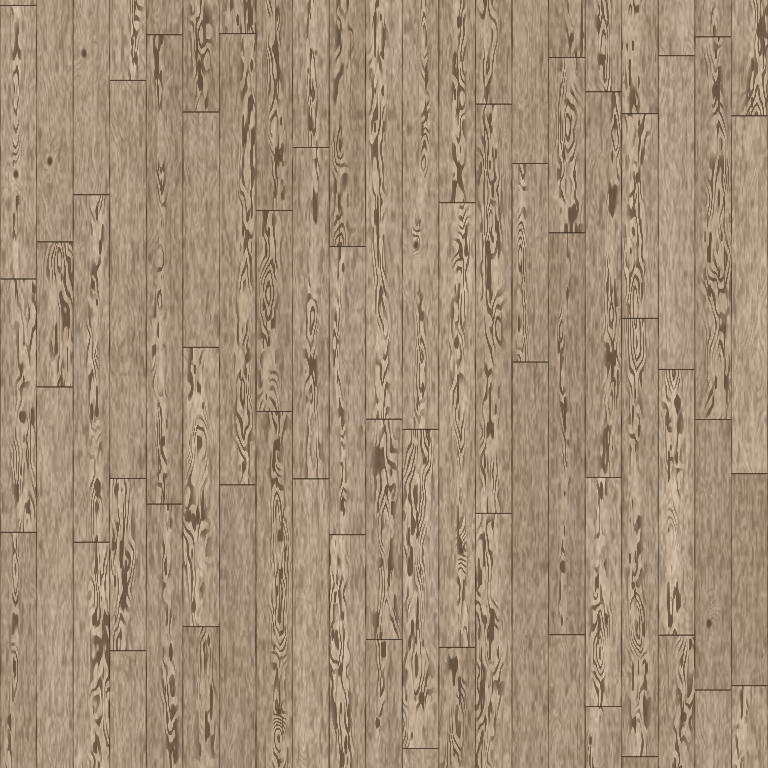
Reproduce this texture procedurally as a three.js fragment shader.

```glsl
#define COLUMNS 21.0
#define JOINTS 2.4
#define JITTER 0.6
#define SEAM 0.0013
#define RINGS 8.0
#define KNOTS 0.25
#define FIGURE 0.75
#define WOOD vec3(0.690, 0.608, 0.517)
#define PALE vec3(0.780, 0.690, 0.595)
#define GREY vec3(0.630, 0.560, 0.485)
#define INK vec3(0.290, 0.220, 0.155)

varying vec2 vUv;

float hash(vec2 p) {
  return fract(sin(dot(p, vec2(127.1, 311.7))) * 43758.5453);
}

float noise(vec2 p) {
  vec2 i = floor(p);
  vec2 f = fract(p);
  f = f * f * (3.0 - 2.0 * f);
  return mix(mix(hash(i), hash(i + vec2(1.0, 0.0)), f.x),
             mix(hash(i + vec2(0.0, 1.0)), hash(i + 1.0), f.x), f.y);
}

float fbm(vec2 p) {
  float sum = 0.0;
  float gain = 0.6;
  for (int i = 0; i < 3; i++) {
    sum += gain * noise(p);
    p = p * 2.1 + 7.3;
    gain *= 0.4;
  }
  return sum;
}

// Height of the k-th end joint in a column, in joint units
float jointAt(float column, float k) {
  return k + JITTER * hash(vec2(column + 3.0, k + 17.0));
}

void main() {
  // Plank layout: equal columns with staggered end joints
  float column = floor(vUv.x * COLUMNS);
  float across = fract(vUv.x * COLUMNS);
  float along = vUv.y * JOINTS + 9.0 * hash(vec2(column, 5.0));
  float plank = floor(along);
  if (along < jointAt(column, plank)) plank -= 1.0;
  float endGap = min(along - jointAt(column, plank),
                     jointAt(column, plank + 1.0) - along) / JOINTS;
  float sideGap = min(across, 1.0 - across) / COLUMNS;

  // Random traits of this plank
  vec2 id = vec2(column, plank);
  vec2 offset = 40.0 * vec2(hash(id + 0.31), hash(id + 0.73));
  float tone = hash(id + 1.17) - 0.5;
  float greyness = hash(id + 2.41);
  float figure = mix(0.25, 1.0, step(hash(id + 3.59), FIGURE));
  vec2 q = vec2(across, vUv.y * COLUMNS);

  // Wandering heart strip that carries the bold figure
  float heart = 0.5 + 0.5 * (hash(id + 4.83) - 0.5)
              + 0.3 * (noise(vec2(q.y * 0.35, offset.x)) - 0.5);
  float width = mix(0.08, 0.34, hash(id + 5.27))
              * (0.4 + noise(vec2(q.y * 0.5, offset.y)));
  float strip = 1.0 - smoothstep(0.6, 1.5, abs(across - heart) / width);

  // Occasional knot bending the rings around it
  float knotY = (jointAt(column, plank) + 0.1 + 0.5 * hash(id + 6.61)
              - along) / JOINTS * COLUMNS;
  float knotR = length(vec2(across - heart, knotY * 0.6));
  float hasKnot = step(hash(id + 7.19), KNOTS);
  float knotBend = hasKnot * exp(-knotR * knotR * 14.0);
  float knotCore = hasKnot * (1.0 - smoothstep(0.03, 0.11, knotR));

  // Growth rings as contour lines of stretched noise
  float field = fbm(vec2(across * 2.2, q.y * 0.65) + offset)
              + 0.8 * abs(across - heart) + 0.5 * knotBend;
  float ring = 0.5 + 0.5 * sin(6.2832 * RINGS * field);
  float patchy = noise(vec2(across * 6.0, q.y * 1.3) + offset + 11.0);
  float lines = smoothstep(0.5, 0.85, ring) * smoothstep(0.15, 0.6, patchy);
  float streak = smoothstep(0.72, 0.82,
                 noise(vec2(across * 13.0, q.y * 2.0) + offset + 23.0));

  // Fine fibres and short pores
  float fibre = noise(vec2(vUv.x * 260.0, vUv.y * 22.0) + offset);
  float pore = noise(vec2(vUv.x * 520.0, vUv.y * 150.0) + offset);
  float speck = noise(vec2(vUv.x * 430.0, vUv.y * 60.0) + offset + 5.0);
  float cloud = noise(vec2(across * 1.5, q.y * 0.4) + offset + 31.0);

  // Colour, from ground tone to dark grain
  vec3 color = mix(WOOD, GREY, 0.8 * greyness * cloud);
  color = mix(color, PALE, strip * figure * 0.55);
  color += 0.07 * tone + 0.06 * (fibre - 0.5) + 0.13 * (pore - 0.5)
         + 0.06 * (cloud - 0.5);
  float outside = 1.0 - strip;
  float grain = lines * mix(0.13, 0.68 * figure, strip);
  grain = max(grain, streak * strip * figure * 0.72);
  grain = max(grain, smoothstep(0.5, 0.95, speck) * outside * 0.32);
  grain = max(grain, knotCore * 0.8);
  color = mix(color, INK, grain);

  // Seams: broken and faint along the sides, firm at the ends
  float wear = 0.2 + 0.65 * noise(vec2(floor(vUv.x * COLUMNS + 0.5) * 3.7,
                                      vUv.y * 40.0));
  float side = (1.0 - smoothstep(0.2 * SEAM, SEAM, sideGap)) * wear;
  float end = (1.0 - smoothstep(0.2 * SEAM, SEAM, endGap)) * 0.8;
  color = mix(color, INK * 0.8, max(side, end));

  gl_FragColor = vec4(color, 1.0);
}
```
